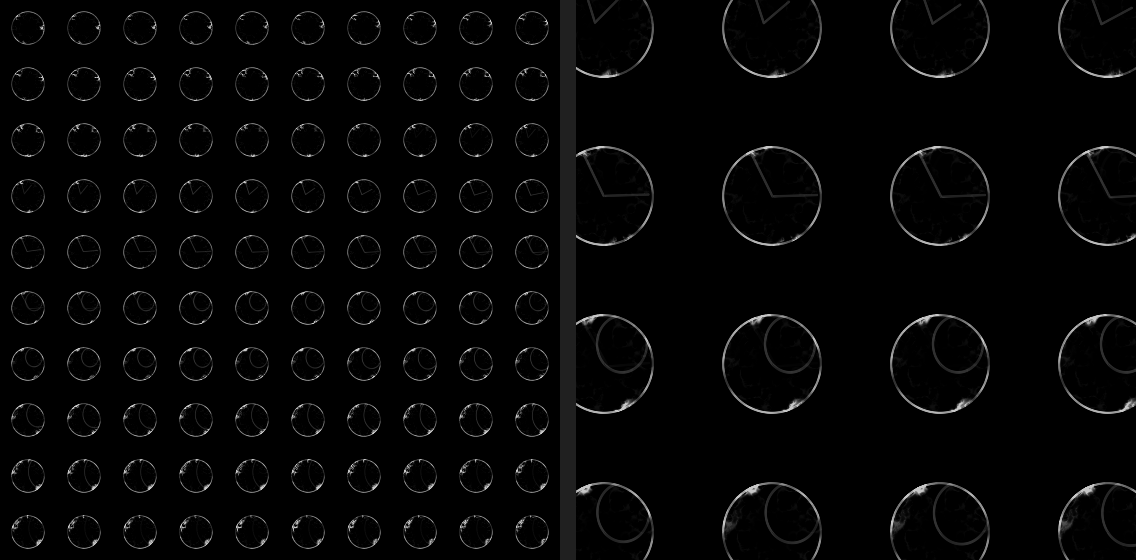
Left, the full canvas; right, a detail of the centre.
This pattern is drawn by a WebGL 1 fragment shader. Its source:

```glsl
precision highp float;

uniform vec2 u_resolution;

const float GRID = 10.0;          // repeats across and down
const float RADIUS = 0.297;       // bubble radius in cells
const float RIM_WIDTH = 0.022;    // half width of the rim, in radii
const float RIM_GAIN = 0.62;
const float PATCH_GAIN = 0.85;
const float FILAMENT_WIDTH = 0.025;
const float FILAMENT_GAIN = 0.17;
const float VEIL_GAIN = 0.06;
const float MAX_LEVEL = 0.78;

float hash(vec2 p) {
  vec3 q = fract(p.xyx * 0.1031);
  q += dot(q, q.yzx + 33.33);
  return fract((q.x + q.y) * q.z);
}

float noise(vec2 p) {
  vec2 i = floor(p), f = fract(p);
  f = f * f * (3.0 - 2.0 * f);
  return mix(mix(hash(i), hash(i + vec2(1.0, 0.0)), f.x),
             mix(hash(i + vec2(0.0, 1.0)), hash(i + 1.0), f.x), f.y);
}

// Folded, wispy texture made of sharp noise ridges
float wisps(vec2 p) {
  float sum = 0.0, gain = 0.65;
  for (int i = 0; i < 3; i++) {
    float ridge = 1.0 - abs(2.0 * noise(p) - 1.0);
    sum += gain * ridge * ridge;
    p = mat2(1.6, 1.2, -1.2, 1.6) * p + 7.3;
    gain *= 0.5;
  }
  return sum;
}

// Soft line of given half width at distance d, dimmed when under a pixel
float stroke(float d, float halfWidth, float px) {
  float w = max(halfWidth, 0.5 * px);
  return (1.0 - smoothstep(w - 0.5 * px, w + 0.5 * px, abs(d))) * min(1.0, 2.0 * halfWidth / px + 0.15);
}

float segment(vec2 p, vec2 a, vec2 b) {
  vec2 ab = b - a;
  return length(p - a - ab * clamp(dot(p - a, ab) / dot(ab, ab), 0.0, 1.0));
}

// Growth reaching inward from the rim around one bearing
float rimPatch(vec2 dir, float r, float degrees, float spread, float depth, float px) {
  float bearing = radians(degrees);
  float lobe = exp((dot(dir, vec2(cos(bearing), sin(bearing))) - 1.0) * 2.0 / (spread * spread));
  float inner = 1.0 - depth * lobe;
  return lobe * smoothstep(inner - 0.5 * px, inner + 0.1 + 0.5 * px, r);
}

float patches(vec2 dir, float r, float t, float px) {
  float early = 1.0 - smoothstep(0.12, 0.3, t);
  float late = smoothstep(0.5, 0.9, t);
  float tuft = exp(-pow((t - 0.16) / 0.14, 2.0));
  float sum = rimPatch(dir, r, 122.0 + 12.0 * cos(6.3 * t), 0.36, 0.17 + 0.32 * tuft + 0.1 * late, px);
  sum += early * rimPatch(dir, r, 2.0 + 200.0 * t, 0.28, 0.38, px);
  sum += rimPatch(dir, r, 248.0 + 112.0 * t - 38.0 * t * t, 0.32, 0.19 + 0.1 * late, px);
  sum += late * rimPatch(dir, r, 158.0, 0.48, 0.36, px);
  sum += smoothstep(0.72, 0.85, t) * rimPatch(dir, r, 88.0, 0.22, 0.24, px);
  return min(sum, 1.0);
}

// A bent crease that opens into a loop and then widens to an arc
float filaments(vec2 p, float t, float px) {
  float crease = smoothstep(0.24, 0.34, t) * (1.0 - smoothstep(0.46, 0.56, t));
  vec2 apex = mix(vec2(-0.25, 0.15), vec2(0.08, -0.05), smoothstep(0.25, 0.52, t));
  float bend = segment(p, vec2(-0.4, 0.82), apex);
  bend = min(bend, segment(p, apex, mix(vec2(0.2, 0.65), vec2(0.9, 0.02), smoothstep(0.3, 0.44, t))));

  float loopFade = smoothstep(0.44, 0.54, t) * (1.0 - 0.7 * smoothstep(0.78, 0.9, t));
  float widen = smoothstep(0.6, 0.85, t);
  float size = mix(0.5, 1.0, widen);
  vec2 center = mix(vec2(0.36, 0.4), vec2(1.05, 0.25), widen);
  float loopDistance = length((p - center) * vec2(1.0, 0.88)) - size;

  return crease * stroke(bend, FILAMENT_WIDTH, px) + loopFade * stroke(loopDistance, FILAMENT_WIDTH, px);
}

void main() {
  // Cells advance in time from left to right, then from top to bottom
  vec2 grid = gl_FragCoord.xy / u_resolution * GRID;
  vec2 cell = floor(grid);
  float t = (GRID - 1.0 - cell.y + cell.x / GRID) / GRID;
  vec2 p = (fract(grid) - 0.5) / RADIUS;
  float px = GRID / (min(u_resolution.x, u_resolution.y) * RADIUS);
  float r = length(p);
  vec2 dir = p / max(r, 0.001);
  float inside = 1.0 - smoothstep(1.0 - 0.5 * px, 1.0 + 0.5 * px, r);

  // Uneven rim
  float glow = noise(dir * 2.6 + vec2(9.0 + 3.0 * t, 5.0 - 2.0 * t));
  float grain = noise(dir * 8.0 + vec2(20.0 - 5.0 * t, 31.0 + 4.0 * t));
  float rimLevel = 0.3 + 0.85 * smoothstep(0.3, 0.8, glow) * (0.5 + 0.5 * grain);
  float level = RIM_GAIN * rimLevel * stroke(r - 1.0 + RIM_WIDTH, RIM_WIDTH, px);

  // Textured growths and faint interior threads
  float texture = wisps(p * 5.0 + vec2(14.0 + 3.0 * t, 18.0 - 4.0 * t));
  level += inside * PATCH_GAIN * patches(dir, r, t, px) * smoothstep(0.25, 0.95, texture);
  level += inside * FILAMENT_GAIN * filaments(p, t, px) * (0.5 + 0.7 * glow);
  level += inside * VEIL_GAIN * smoothstep(0.6, 1.0, texture) * smoothstep(0.2, 0.9, r);

  gl_FragColor = vec4(vec3(min(level, MAX_LEVEL)), 1.0);
}
```
